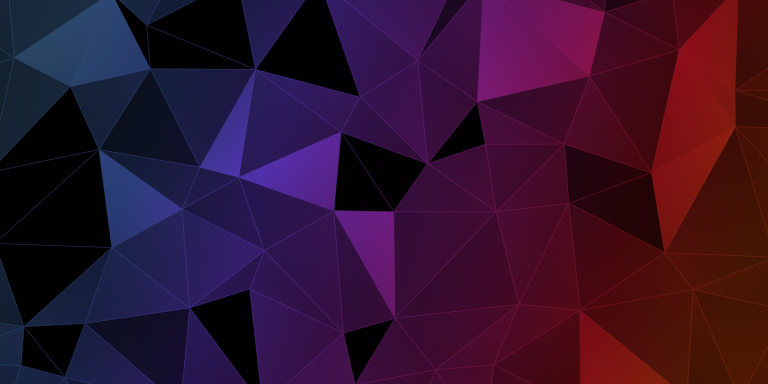
Write a Shadertoy shader that draws this background.

```glsl
// Low-poly mosaic: a jittered grid is split into triangular facets under a
// slanted spectrum from slate through violet to red and brown. Black facets
// gather along ravines, highlights along ridges; thin seams lie between.

#define CELL vec2(0.22, 0.2)   // grid cell, in canvas heights
#define JITTER 0.74            // corner scatter, as a share of a cell
#define SLANT 0.18             // lean of the spectrum
#define REACH 0.11             // half width of ravines and ridges
#define DARK_SHARE 0.68        // share of black facets in a ravine
#define BRIGHT_SHARE 0.62      // share of highlights on a ridge
#define HIGHLIGHT 1.8          // brightness of highlights
#define SEAM_WIDTH 0.0022
#define SEAM_GLOW 0.42
#define SEED 4.7

float hash(vec2 p) {
    vec3 q = fract(vec3(p.xyx) * 0.1031 + SEED * 0.137);
    q += dot(q, q.yzx + 33.33);
    return fract((q.x + q.y) * q.z);
}

// Corner of the grid, displaced at random
vec2 corner(vec2 id) {
    vec2 shift = vec2(hash(id + 11.0), hash(id + 47.0)) - 0.5;
    return (id + shift * JITTER) * CELL;
}

// Signed distance to the line a-b, positive on its right side
float sideDistance(vec2 p, vec2 a, vec2 b) {
    vec2 e = b - a;
    return dot(p - a, vec2(e.y, -e.x)) / max(length(e), 1e-4);
}

// Negative inside a counter-clockwise triangle
float triangleDistance(vec2 p, vec2 a, vec2 b, vec2 c) {
    return max(sideDistance(p, a, b),
               max(sideDistance(p, b, c), sideDistance(p, c, a)));
}

// Soft band around the segment a-b, 1 on its axis
float streak(vec2 p, vec2 a, vec2 b) {
    vec2 e = b - a;
    float along = clamp(dot(p - a, e) / dot(e, e), 0.0, 1.0);
    return 1.0 - smoothstep(0.5 * REACH, REACH, distance(p, a + e * along));
}

// Slanting shadows and the vertical one at the left
float ravines(vec2 p) {
    float field = streak(p, vec2(1.59, 0.91), vec2(0.65, 0.30));
    field = max(field, streak(p, vec2(0.65, 0.30), vec2(0.65, 0.08)));
    field = max(field, streak(p, vec2(0.10, 0.75), vec2(0.16, 0.06)));
    field = max(field, streak(p, vec2(1.28, 0.36), vec2(0.92, 0.10)));
    field = max(field, streak(p, vec2(0.33, 0.91), vec2(0.74, 0.90)));
    return max(field, streak(p, vec2(1.70, 0.15), vec2(1.96, 0.25)));
}

// Lit crests
float ridges(vec2 p) {
    float field = streak(p, vec2(0.76, 0.47), vec2(1.62, 0.09));
    field = max(field, streak(p, vec2(0.36, 0.50), vec2(0.80, 0.73)));
    field = max(field, streak(p, vec2(1.05, 0.74), vec2(1.45, 0.88)));
    field = max(field, streak(p, vec2(0.05, 0.95), vec2(0.40, 0.83)));
    return max(field, streak(p, vec2(1.80, 0.54), vec2(1.93, 0.95)));
}

// Colour ramp, t from 0 to 1
vec3 spectrum(float t) {
    vec3 ramp[7] = vec3[7](
        vec3(0.09, 0.15, 0.22), vec3(0.09, 0.13, 0.26),
        vec3(0.17, 0.10, 0.36), vec3(0.22, 0.06, 0.27),
        vec3(0.26, 0.04, 0.18), vec3(0.29, 0.03, 0.05),
        vec3(0.26, 0.08, 0.01));
    float s = clamp(t, 0.0, 1.0) * 6.0;
    vec3 color = ramp[0];
    for (int i = 1; i < 7; i++)
        color = mix(color, ramp[i], clamp(s - float(i - 1), 0.0, 1.0));
    return color;
}

// Brightness of a facet: black, highlighted or in between
float facetTone(vec2 key, vec2 center, vec2 p) {
    float shade = ravines(center), light = ridges(center);
    float pick = hash(key + 5.0);
    float tone = mix(0.85, 1.15, hash(key + 29.0));
    if (shade > light && pick < DARK_SHARE * shade) tone = 0.03;
    else if (light > shade && pick < BRIGHT_SHARE * light) tone = HIGHLIGHT;
    else if (pick > 0.94) tone = 0.5;

    // Soft shading across the facet
    float angle = 6.2832 * hash(key + 83.0);
    vec2 slope = vec2(cos(angle), sin(angle));
    return tone * (1.0 + 0.15 * dot((p - center) / CELL, slope));
}

void mainImage(out vec4 fragColor, in vec2 fragCoord) {
    vec2 p = fragCoord / iResolution.y;
    float pixel = 1.0 / iResolution.y;
    vec3 tint = spectrum(fragCoord.x / iResolution.x + SLANT * (0.5 - p.y));

    // Gather facets, each quad split along its shorter diagonal
    vec2 home = floor(p / CELL);
    float toneSum = 0.0, weightSum = 1e-4, seam = 1.0;
    for (int n = 0; n < 18; n++) {
        int k = n % 2;
        vec2 id = home + vec2((n / 2) % 3 - 1, n / 6 - 1);
        vec2 a = corner(id), b = corner(id + vec2(1, 0));
        vec2 c = corner(id + vec2(1, 1)), d = corner(id + vec2(0, 1));
        bool rising = distance(a, c) < distance(b, d);
        vec2 u = k == 0 ? a : c, v = k == 0 ? b : d;
        vec2 w = rising ? (k == 0 ? c : a) : (k == 0 ? d : b);
        float dist = triangleDistance(p, u, v, w);
        float weight = clamp(0.5 - dist / pixel, 0.0, 1.0);
        vec2 key = id + float(k) * vec2(137.0, 61.0);
        toneSum += weight * facetTone(key, (u + v + w) / 3.0, p);
        weightSum += weight;
        seam = min(seam, abs(dist));
    }

    // Fine seams, lighter than the facets beside them
    float line = 1.0 - smoothstep(0.0, max(SEAM_WIDTH, pixel), seam);
    vec3 color = tint * toneSum / weightSum;
    color = mix(color, tint * 1.9 + 0.03, line * SEAM_GLOW);
    fragColor = vec4(color, 1.0);
}
```
